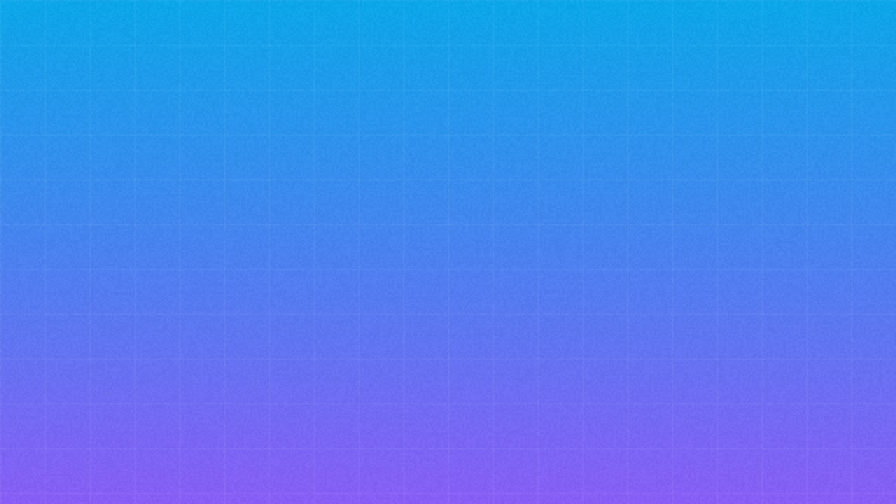
Reproduce this background procedurally as a WebGL 1 fragment shader.

```glsl
precision highp float;

uniform vec2 u_resolution;

const vec3 SKY = vec3(0.045, 0.652, 0.912);
const vec3 VIOLET = vec3(0.535, 0.367, 0.962);
const vec3 LINE_COLOR = vec3(1.0);

const float CELLS_ACROSS = 20.0;
const float LINE_WIDTH = 0.03;   // fraction of a grid cell
const float LINE_ALPHA = 0.045;
const float GRAINS_ACROSS = 512.0;
const float GRAIN_STRENGTH = 0.03;

// Sine-free hash, returns 0..1
float hash(vec2 p) {
  vec3 q = fract(vec3(p.xyx) * 0.1031);
  q += dot(q, q.yzx + 33.33);
  return fract((q.x + q.y) * q.z);
}

// Box-filtered coverage of lines that start at every whole cell
vec2 lineCoverage(vec2 cell, float width, float pixel) {
  vec2 dist = abs(fract(cell - 0.5 * width + 0.5) - 0.5);
  vec2 upper = min(dist + 0.5 * pixel, vec2(0.5 * width));
  vec2 lower = max(dist - 0.5 * pixel, vec2(-0.5 * width));
  return clamp((upper - lower) / pixel, 0.0, 1.0);
}

// Fine grain centred on zero
float grain(vec2 p, float density) {
  return hash(floor(p * density)) - 0.5;
}

void main() {
  // Both axes in canvas widths, measured from the top left
  vec2 p = vec2(gl_FragCoord.x, u_resolution.y - gl_FragCoord.y) / u_resolution.x;
  float height = gl_FragCoord.y / u_resolution.y;

  // Vertical gradient
  vec3 color = mix(VIOLET, SKY, height);

  // Faint square grid
  float pixel = CELLS_ACROSS / u_resolution.x;
  vec2 lines = lineCoverage(p * CELLS_ACROSS, LINE_WIDTH, pixel) * LINE_ALPHA;
  color = mix(color, LINE_COLOR, lines.x);
  color = mix(color, LINE_COLOR, lines.y);

  // Film grain
  color += GRAIN_STRENGTH * grain(p, GRAINS_ACROSS);

  gl_FragColor = vec4(clamp(color, 0.0, 1.0), 1.0);
}
```
